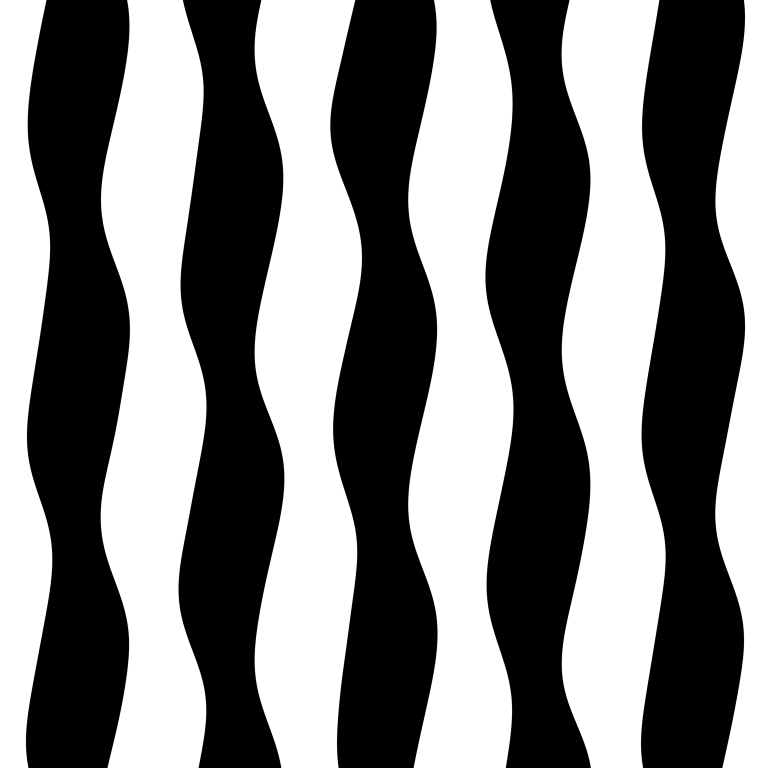
This pattern is drawn by a Shadertoy shader. Its source:

```glsl
// Five wavy black vertical stripes on white, alternate stripes shifted by half a wave.
#define COLUMNS 5.0
#define WAVE_LENGTH 0.4
#define LEFT_CENTER 0.051
#define RIGHT_CENTER 0.1505
#define LEFT_SWING 0.0170
#define RIGHT_SWING 0.0190
#define LEFT_START 0.753
#define RIGHT_START 0.654
#define SKEW 0.29
#define WOBBLE 0.010
#define INK vec3(0.0)
#define PAPER vec3(1.0)

const float TAU = 6.2831853;

float randomSlope(float cell, float seed) {
    return 2.0 * fract(sin(cell * 127.1 + seed * 311.7) * 4375.85) - 1.0;
}

// One-dimensional gradient noise, independent for each seed
float gradientNoise(float x, float seed) {
    float cell = floor(x);
    float t = x - cell;
    float fade = t * t * t * (t * (t * 6.0 - 15.0) + 10.0);
    return mix(randomSlope(cell, seed) * t,
               randomSlope(cell + 1.0, seed) * (t - 1.0), fade);
}

// Leaning sine: drifts right quickly going down, returns slowly
float edgeWave(float y, float start, float shift) {
    float phase = TAU * ((start - y) / WAVE_LENGTH - shift);
    return sin(phase + SKEW * sin(phase));
}

void mainImage(out vec4 fragColor, in vec2 fragCoord) {
    vec2 uv = fragCoord / iResolution.xy;
    float pixel = 1.0 / iResolution.x;

    // Column cell and its half-wave stagger
    float column = floor(uv.x * COLUMNS);
    float x = uv.x - column / COLUMNS;
    float shift = 0.5 * mod(column, 2.0);

    // Stripe edges with slight hand-cut irregularity
    float noiseY = uv.y * 2.0 / WAVE_LENGTH + 0.3;
    float left = LEFT_CENTER + LEFT_SWING * edgeWave(uv.y, LEFT_START, shift)
               + WOBBLE * gradientNoise(noiseY, 2.0 * column + 1.0);
    float right = RIGHT_CENTER + RIGHT_SWING * edgeWave(uv.y, RIGHT_START, shift)
                + WOBBLE * gradientNoise(noiseY, 2.0 * column + 2.0);

    // Signed distance across the stripe, negative inside
    float stripe = max(left - x, x - right);
    float coverage = 1.0 - smoothstep(-0.7 * pixel, 0.7 * pixel, stripe);
    fragColor = vec4(mix(PAPER, INK, coverage), 1.0);
}
```
